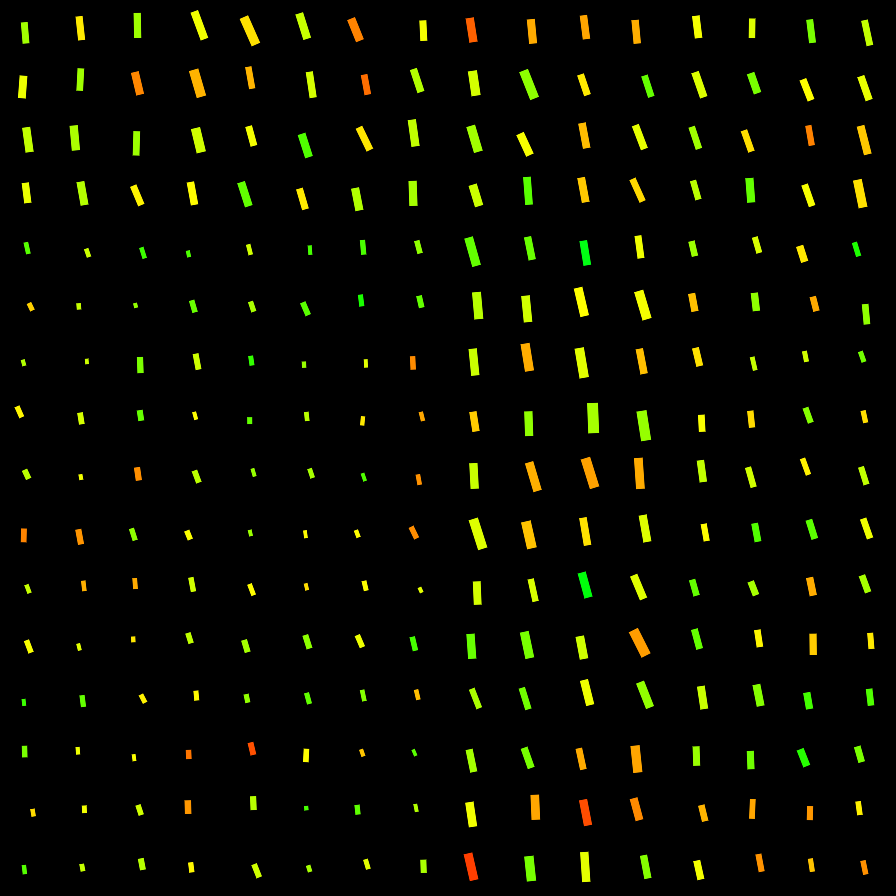
This pattern is drawn by a WebGL 2 fragment shader. Its source:

```glsl
#version 300 es
precision highp float;
// A 16 by 16 grid of small tilted bars in red to green hues on black, sized by zone.

uniform vec2 u_resolution;
out vec4 fragColor;

const float GRID = 16.0;                     // repeats across and down
const vec3 BACKGROUND = vec3(0.0);
const vec2 BAR_CENTER = vec2(0.46, 0.52);    // mean position inside a cell
const float POSITION_JITTER = 0.18;
const float TILT_MEAN = 0.20;                // radians, top leaning left
const float TILT_SPREAD = 0.36;
const float HUE_MEAN = 0.19;                 // yellow-green
const float HUE_SPREAD = 0.20;
const float LENGTH_TOP = 0.43;               // bar lengths, in cells
const float LENGTH_SMALL = 0.19;
const float LENGTH_LARGE = 0.47;
const float LENGTH_MEDIUM = 0.31;
const float LENGTH_SPREAD = 0.14;
const float WIDTH_BASE = 0.05;               // width grows with length
const float WIDTH_PER_LENGTH = 0.21;
const float WIDTH_SPREAD = 0.25;

float hash(vec2 p) {
    return fract(sin(dot(p, vec2(127.1, 311.7))) * 43758.5453);
}

// Bell-shaped random value from -1 to 1.
float bell(vec2 cell, float seed) {
    float sum = 0.0;
    for (int i = 0; i < 3; i++) {
        sum += hash(cell + vec2(seed, 17.3 * float(i) + 3.1));
    }
    return sum / 1.5 - 1.0;
}

vec3 hueColor(float hue) {
    vec3 ramp = abs(fract(hue + vec3(0.0, 2.0, 1.0) / 3.0) * 6.0 - 3.0);
    return clamp(ramp - 1.0, 0.0, 1.0);
}

float boxDistance(vec2 p, vec2 halfSize) {
    vec2 d = abs(p) - halfSize;
    return length(max(d, 0.0)) + min(max(d.x, d.y), 0.0);
}

// Mean length by zone: top band, then left, centre-right and right columns.
float zoneLength(vec2 cell) {
    if (cell.y >= 12.0) return LENGTH_TOP;
    if (cell.x < 8.0) return LENGTH_SMALL;
    return cell.x < 12.0 ? LENGTH_LARGE : LENGTH_MEDIUM;
}

void main() {
    vec2 grid = gl_FragCoord.xy / u_resolution * GRID;
    vec2 cell = floor(grid);
    float pixel = GRID / min(u_resolution.x, u_resolution.y);

    // Position and tilt
    vec2 jitter = POSITION_JITTER * vec2(bell(cell, 11.7), bell(cell, 29.3));
    vec2 p = fract(grid) - BAR_CENTER - jitter;
    float tilt = TILT_MEAN + TILT_SPREAD * bell(cell, 47.9);
    float c = cos(tilt);
    float s = sin(tilt);
    p = vec2(c * p.x + s * p.y, c * p.y - s * p.x);

    // Size
    float barLength = zoneLength(cell) + LENGTH_SPREAD * bell(cell, 63.1);
    float barWidth = WIDTH_BASE + WIDTH_PER_LENGTH * barLength;
    barWidth *= 1.0 + WIDTH_SPREAD * bell(cell, 81.7);

    // Colour and smooth edge
    vec3 barColor = hueColor(HUE_MEAN + HUE_SPREAD * bell(cell, 97.3));
    float d = boxDistance(p, 0.5 * vec2(barWidth, barLength));
    float coverage = 1.0 - smoothstep(-0.5 * pixel, 0.5 * pixel, d);
    fragColor = vec4(mix(BACKGROUND, barColor, coverage), 1.0);
}
```
